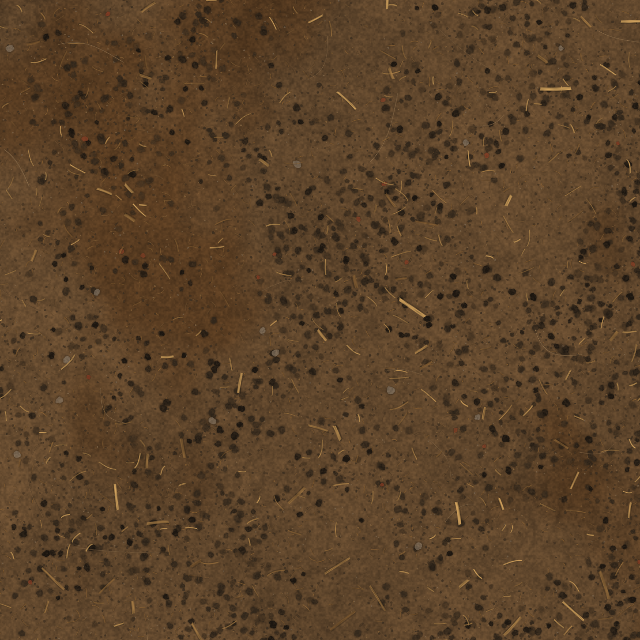
Write a three.js fragment shader that draws this texture.

```glsl
varying vec2 vUv;

const float EDGE = 0.0009;
const vec3 SOIL = vec3(0.378, 0.278, 0.175);
const vec3 RUST_SOIL = vec3(0.31, 0.20, 0.10);
const vec3 PELLET_DARK = vec3(0.095, 0.075, 0.055);
const vec3 PELLET_WORN = vec3(0.235, 0.185, 0.130);
const vec3 STRAW_DULL = vec3(0.50, 0.35, 0.18);
const vec3 STRAW_BRIGHT = vec3(0.76, 0.59, 0.34);
const vec3 HAIR = vec3(0.56, 0.44, 0.30);
const vec3 STONE = vec3(0.53, 0.46, 0.38);
const vec3 BRICK = vec3(0.58, 0.27, 0.16);

vec3 hash3(vec2 p) {
  vec3 q = fract(p.xyx * vec3(0.1031, 0.1030, 0.0973));
  q += dot(q, q.yxz + 33.33);
  return fract((q.xxy + q.yzz) * q.zyx);
}

float noise(vec2 p) {
  vec2 i = floor(p), f = fract(p);
  f = f * f * (3.0 - 2.0 * f);
  float low = mix(hash3(i).x, hash3(i + vec2(1.0, 0.0)).x, f.x);
  float high = mix(hash3(i + vec2(0.0, 1.0)).x, hash3(i + 1.0).x, f.x);
  return mix(low, high, f.y);
}

float fbm(vec2 p) {
  float sum = 0.0, gain = 0.533;
  for (int i = 0; i < 4; i++) {
    sum += gain * noise(p);
    p = mat2(1.6, 1.2, -1.2, 1.6) * p + 17.3;
    gain *= 0.5;
  }
  return sum;
}

vec2 rotate(vec2 p, float angle) {
  float c = cos(angle), s = sin(angle);
  return vec2(c * p.x + s * p.y, c * p.y - s * p.x);
}

float cover(float dist) {
  return 1.0 - smoothstep(-EDGE, EDGE, dist);
}

// Lumpy round grains; clustering gathers them into drifts
vec3 addGrains(vec3 ground, vec2 uv, float cells, float seed, float radius,
               float density, float clustering, vec3 dark, vec3 pale) {
  for (int k = 0; k < 9; k++) {
    vec2 id = floor(uv * cells) + vec2(mod(float(k), 3.0), floor(float(k) / 3.0)) - 1.0;
    vec3 place = hash3(id + seed), look = hash3(id + seed + 71.0);
    vec2 centre = (id + place.xy) / cells;
    float size = radius * mix(0.65, 1.2, look.x);
    vec2 p = rotate(uv - centre, look.z * 6.283);
    if (length(p) > size * 1.8 + EDGE) continue;
    float drift = smoothstep(0.32, 0.68, fbm(centre * 6.0 + 4.0));
    if (place.z > density * mix(1.0, drift * 1.8, clustering)) continue;
    float lumps = noise(p / size * 1.7 + id * 3.1);
    float dist = length(p * vec2(1.0, 1.2)) - size * (0.78 + 0.42 * lumps);
    float sheen = noise(p / size * 2.8 + id * 7.3);
    vec3 tint = mix(dark, pale, clamp(look.y * 0.75 + sheen * 0.7 - 0.3, 0.0, 1.0));
    ground *= 1.0 - 0.16 * (1.0 - smoothstep(0.0, size * 0.6, dist));
    ground = mix(ground, tint, cover(dist) * mix(0.95, 0.6, look.y));
  }
  return ground;
}

// Slim stalks, straight or bent, turned every way
vec3 addStalks(vec3 ground, vec2 uv, float cells, float seed, float halfLength,
               float halfWidth, float bend, float density, vec3 dull, vec3 bright) {
  for (int k = 0; k < 9; k++) {
    vec2 id = floor(uv * cells) + vec2(mod(float(k), 3.0), floor(float(k) / 3.0)) - 1.0;
    vec3 place = hash3(id + seed), look = hash3(id + seed + 37.0);
    if (place.z > density) continue;
    vec3 form = hash3(id + seed + 113.0);
    vec2 p = rotate(uv - (id + place.xy) / cells, look.x * 6.283);
    float reach = halfLength * mix(0.35, 1.0, look.y * look.y);
    float curve = p.x / reach;
    p.y += bend * reach * (form.x - 0.5) * (curve * curve + 0.4 * curve * curve * curve);
    float thick = halfWidth * mix(0.6, 1.15, form.y);
    vec2 box = abs(p) - vec2(reach, thick);
    float dist = max(box.x + p.y * (form.z - 0.5), box.y);
    float fibre = noise(vec2(p.x * 90.0, p.y / thick * 1.3) + id);
    vec3 tint = mix(dull, bright, look.z) * (0.78 + 0.36 * fibre);
    float shadow = cover(max(box.x, abs(p.y + thick) - thick));
    ground = mix(ground, ground * 0.72, shadow * 0.6);
    ground = mix(ground, tint, cover(dist) * mix(0.6, 1.0, look.z));
  }
  return ground;
}

// Packed earth: broad stains, small clods and fine grit
vec3 soil(vec2 uv) {
  float stain = fbm(uv * 4.0 + 9.0) - 0.5;
  float clods = fbm(uv * 55.0) - 0.5;
  float grit = noise(uv * 260.0) + 0.6 * noise(uv * 470.0 + 31.0) - 0.8;
  vec3 ground = SOIL * (1.0 + 0.30 * stain + 0.24 * clods + 0.22 * grit);
  float rust = smoothstep(0.56, 0.78, fbm(uv * 3.2 + 41.0));
  return mix(ground, ground * RUST_SOIL / SOIL, rust * 0.7);
}

void main() {
  vec2 uv = vUv;
  vec3 color = soil(uv);

  // Crumbs and chaff
  color = addGrains(color, uv, 120.0, 5.0, 0.0017, 0.30, 0.6, PELLET_WORN, SOIL * 0.8);
  color = addGrains(color, uv, 90.0, 19.0, 0.0013, 0.16, 0.2, STRAW_DULL, STONE);
  color = addStalks(color, uv, 75.0, 23.0, 0.0075, 0.0006, 0.6, 0.28, SOIL * 1.1, STRAW_DULL);

  // Dark pellets, worn ones beneath fresh ones
  color = addGrains(color, uv, 62.0, 43.0, 0.0052, 0.20, 0.9, PELLET_WORN * 0.8, SOIL * 0.8);
  color = addGrains(color, uv, 54.0, 67.0, 0.0054, 0.25, 1.0, PELLET_DARK, PELLET_WORN);

  // Stray stones and brick chips
  color = addGrains(color, uv, 17.0, 83.0, 0.0058, 0.05, 0.0, STONE * 0.8, STONE * 1.1);
  color = addGrains(color, uv, 19.0, 97.0, 0.0045, 0.05, 0.0, BRICK * 0.8, BRICK);

  // Hairs, then straw from short to long
  color = addStalks(color, uv, 9.0, 131.0, 0.075, 0.0005, 1.1, 0.30, SOIL * 1.1, HAIR);
  color = addStalks(color, uv, 34.0, 151.0, 0.016, 0.0009, 0.4, 0.28, STRAW_DULL, STRAW_BRIGHT);
  color = addStalks(color, uv, 16.0, 173.0, 0.026, 0.0021, 0.1, 0.22, STRAW_DULL, STRAW_BRIGHT);
  gl_FragColor = vec4(color, 1.0);
}
```
